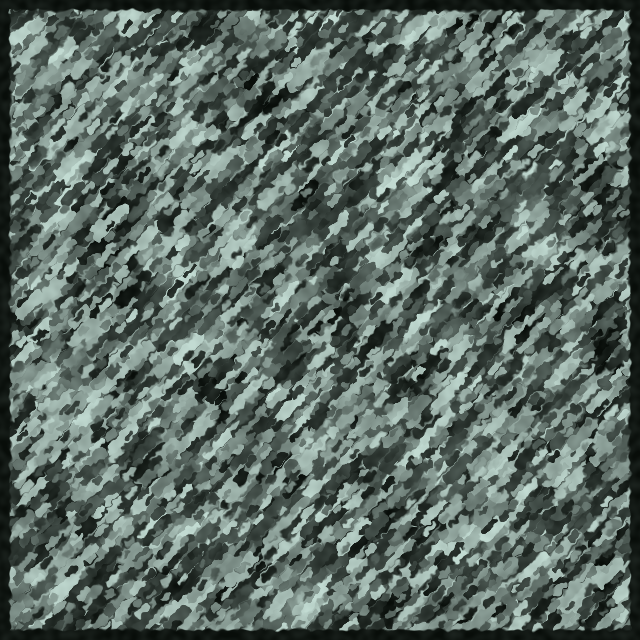
Give the GLSL for this pattern, as a three.js fragment shader.

```glsl
// Slanted, ragged grains of grey-green stone inside a dark, uneven border.
varying vec2 vUv;

const vec3 DARK = vec3(0.03, 0.05, 0.035);
const vec3 LIGHT = vec3(0.76, 0.86, 0.825);
const float SLANT = 0.82;
const float BORDER = 0.016;
const int GRAIN_LAYERS = 5;

vec3 hash3(vec2 p) {
  vec3 q = fract(p.xyx * vec3(0.1031, 0.1030, 0.0973));
  q += dot(q, q.yxz + 33.33);
  return fract((q.xxy + q.yzz) * q.zyx);
}

float cornerSlope(vec2 corner, vec2 offset) {
  float angle = 6.2832 * hash3(corner).x;
  return dot(vec2(cos(angle), sin(angle)), offset);
}

float gradientNoise(vec2 p) {
  vec2 i = floor(p);
  vec2 f = p - i;
  vec2 u = f * f * f * (f * (f * 6.0 - 15.0) + 10.0);
  vec2 e = vec2(1.0, 0.0);
  float low = mix(cornerSlope(i, f), cornerSlope(i + e, f - e), u.x);
  float high = mix(cornerSlope(i + e.yx, f - e.yx), cornerSlope(i + e.xx, f - e.xx), u.x);
  return 1.4 * mix(low, high, u.y);
}

vec2 noisePair(vec2 p) {
  return vec2(gradientNoise(p), gradientNoise(p + vec2(37.4, 81.7)));
}

vec2 rotate(vec2 p, float angle) {
  float c = cos(angle);
  float s = sin(angle);
  return vec2(c * p.x + s * p.y, c * p.y - s * p.x);
}

// Distance to a capsule lying along x
float capsule(vec2 p, float halfLength, float radius) {
  p.x -= clamp(p.x, -halfLength, halfLength);
  return length(p) - radius;
}

// Lays one scatter of grains over the tone below; extreme tones run longest
float grainLayer(float tone, vec2 p, vec2 cell, float size, float seed) {
  vec2 home = floor(p / cell);
  for (int y = -1; y <= 1; y++) {
    for (int x = -1; x <= 1; x++) {
      vec2 id = home + vec2(float(x), float(y));
      vec3 place = hash3(id + 200.0 + seed * 17.0);
      vec3 look = hash3(id + 500.0 + seed * 29.0);
      float stretch = mix(look.y, abs(2.0 * look.x - 1.0), 0.55);
      float halfLength = cell.x * size * mix(0.06, 0.62, stretch);
      float radius = cell.y * size * mix(0.28, 0.5, place.z);
      float softness = mix(0.0008, 0.0026, look.z * look.z);
      float d = capsule(p - (id + place.xy) * cell, halfLength, radius);
      float cover = 1.0 - smoothstep(-softness, softness, d);
      tone = mix(tone, 0.08 + 0.87 * pow(look.x, 1.15), cover);
    }
  }
  return tone;
}

void main() {
  // Ragged grain outlines
  vec2 uv = vUv + 0.0038 * noisePair(vUv * 85.0 + 11.0)
                + 0.0022 * noisePair(vUv * 150.0 + 53.0);
  vec2 p = rotate(uv, SLANT) + 2.0;

  // Overlapping long grains, then small flecks
  float tone = 0.4 + 0.3 * gradientNoise(p * vec2(25.0, 60.0));
  for (int i = 0; i < GRAIN_LAYERS; i++) {
    float seed = float(i);
    vec2 shift = vec2(0.019, 0.0073) * seed;
    tone = grainLayer(tone, p + shift, vec2(0.05, 0.02), 1.0, seed);
  }
  tone = grainLayer(tone, p, vec2(0.03, 0.02), 0.6, 9.0);

  // Broad drifts and soft shading within the grains
  tone += 0.13 * gradientNoise(vUv * 9.0 + 5.0);
  tone += 0.07 * gradientNoise(vUv * 65.0 + 23.0);

  // Dark border with a lumpy inner edge
  vec2 inset = min(vUv, 1.0 - vUv);
  float edge = min(inset.x, inset.y) + 0.0045 * gradientNoise(vUv * 75.0 + 71.0);
  float borderTone = 0.04 + 0.07 * gradientNoise(vUv * 60.0 + 31.0);
  tone = mix(borderTone, tone, smoothstep(BORDER - 0.002, BORDER + 0.002, edge));

  gl_FragColor = vec4(mix(DARK, LIGHT, clamp(tone, 0.0, 1.0)), 1.0);
}
```
